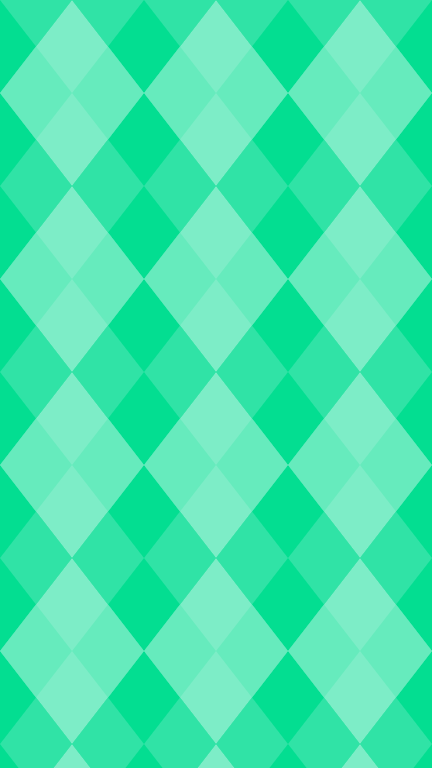
A WebGL 1 fragment shader for this pattern:

```glsl
precision highp float;
// Green argyle: large pale diamonds over a lattice of half-size tinted diamonds.

uniform vec2 u_resolution;

const vec2 REPEATS = vec2(3.0, 4.129);          // cells across and down the canvas
const vec3 GAP_DARK = vec3(0.01, 0.87, 0.57);   // upper and lower quarters of a gap
const vec3 GAP_TINT = vec3(0.19, 0.89, 0.65);   // side quarters of a gap
const vec3 PALE_TINT = vec3(0.40, 0.92, 0.74);  // side quarters of a large diamond
const vec3 PALE_LIGHT = vec3(0.49, 0.93, 0.78); // its upper and lower quarters

// Coverage of a diamond spanning each unit cell; pixel is one pixel in cell units.
float diamondMask(vec2 cellPos, vec2 pixel) {
  vec2 offset = abs(fract(cellPos) - 0.5);
  float inside = 0.5 - offset.x - offset.y;
  return clamp(inside / length(pixel) + 0.5, 0.0, 1.0);
}

void main() {
  // Cells are counted from the top edge, with the partial row at the bottom.
  vec2 uv = gl_FragCoord.xy / u_resolution;
  vec2 cellPos = vec2(uv.x, 1.0 - uv.y) * REPEATS;
  vec2 pixel = REPEATS / u_resolution;

  float large = diamondMask(cellPos, pixel);
  float quarter = diamondMask(cellPos * 2.0 + vec2(0.5, 0.0), pixel * 2.0);

  vec3 gap = mix(GAP_TINT, GAP_DARK, quarter);
  vec3 pale = mix(PALE_TINT, PALE_LIGHT, quarter);
  gl_FragColor = vec4(mix(gap, pale, large), 1.0);
}
```
